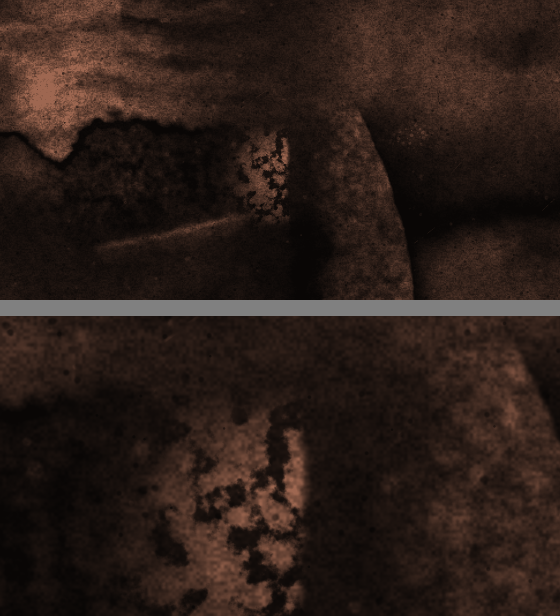
Top, the full canvas; bottom, a detail of the centre.
This texture is drawn by a Shadertoy shader. Its source:

```glsl
// Weathered, rusty brown surface: a torn light sheet, a dark burnt hollow and a
// mottled tongue of stain. Soft masks bent by fractal noise build one tone,
// which is then roughened by streaks, spots, scratches and grain and tinted.

const vec3  RUST_TINT     = vec3(1.0, 0.65, 0.505);
const float BASE_TONE     = 0.092;
const float DARKEST       = 0.035;
const float BRIGHTEST     = 0.62;
const float WARP          = 0.15;   // large bending of the masks
const float FRAY          = 0.045;  // small raggedness of the edges
const float CLOUD_DEPTH   = 1.7;
const float GRAIN_DEPTH   = 0.75;
const float GRAIN_SCALE   = 260.0;
const float SCRATCH_WIDTH = 0.0013;
const int   SCRATCHES     = 18;

float hash(vec2 p) {
    vec3 h = fract(vec3(p.xyx) * 0.1031);
    h += dot(h, h.yzx + 33.33);
    return fract((h.x + h.y) * h.z);
}

float valueNoise(vec2 p) {
    vec2 i = floor(p), f = fract(p);
    f = f * f * (3.0 - 2.0 * f);
    return mix(mix(hash(i), hash(i + vec2(1, 0)), f.x),
               mix(hash(i + vec2(0, 1)), hash(i + vec2(1, 1)), f.x), f.y);
}

float fbm(vec2 p) {
    float sum = 0.0, amp = 0.5;
    for (int i = 0; i < 5; i++) {
        sum += amp * valueNoise(p);
        p = mat2(1.6, 1.2, -1.2, 1.6) * p + 17.3;
        amp *= 0.5;
    }
    return sum;
}

// Soft elliptical patch
float glow(vec2 p, vec2 centre, vec2 radius) {
    vec2 d = (p - centre) / radius;
    return exp(-dot(d, d));
}

// Round spots of random size, one per cell, present with the given chance
float spots(vec2 p, float chance) {
    vec2 cell = floor(p);
    float s = 0.0;
    for (int y = -1; y <= 1; y++)
    for (int x = -1; x <= 1; x++) {
        vec2 c = cell + vec2(x, y);
        vec2 centre = c + vec2(hash(c + 3.1), hash(c + 8.7));
        float r = mix(0.15, 0.55, hash(c + 21.4));
        float present = step(hash(c + 40.2), chance);
        s = max(s, present * (1.0 - smoothstep(0.3 * r, r, length(p - centre))));
    }
    return s;
}

// Thin, slightly rising light scratches
float scratches(vec2 p) {
    float s = 0.0;
    for (int i = 0; i < SCRATCHES; i++) {
        float k = float(i);
        vec2 start = vec2(1.87 * hash(vec2(k, 1.0)), hash(vec2(k, 2.0)));
        float angle = mix(-0.3, 0.9, hash(vec2(k, 3.0)));
        vec2 along = vec2(cos(angle), sin(angle)) * mix(0.03, 0.13, hash(vec2(k, 4.0)));
        float t = clamp(dot(p - start, along) / dot(along, along), 0.0, 1.0);
        float d = length(p - start - along * t);
        s += 1.0 - smoothstep(0.3 * SCRATCH_WIDTH, 2.0 * SCRATCH_WIDTH, d);
    }
    return s * smoothstep(0.35, 0.65, valueNoise(p * 60.0));
}

void mainImage(out vec4 fragColor, in vec2 fragCoord) {
    vec2 p = fragCoord / iResolution.y;

    // Noise layers and bent coordinates
    vec2 bend = vec2(fbm(p * 3.0 + 4.0), fbm(p * 3.0 + 31.0)) - 0.48;
    vec2 fray = vec2(fbm(p * 22.0 + 9.0), fbm(p * 22.0 + 55.0)) - 0.48;
    vec2 q = p + WARP * bend + FRAY * fray;
    vec2 e = p + 0.25 * WARP * bend + 0.4 * FRAY * fray;
    float cloud  = fbm(q * 4.5 + 12.0) - 0.48;
    float streak = fbm(vec2(q.x * 3.0 - q.y, q.y * 24.0)) - 0.48;
    float crust  = fbm(p * 45.0 + 70.0);
    float tone = BASE_TONE;

    // Torn light sheet, upper left
    float tearY = 0.585 - 0.13 * exp(-pow((q.x - 0.2) / 0.13, 2.0));
    float sheet = smoothstep(-0.015, 0.05, q.y - tearY) * (1.0 - smoothstep(0.35, 0.95, q.x));
    tone += sheet * (0.19 + 0.55 * streak);
    tone += 0.2 * sheet * glow(q, vec2(0.2, 0.78), vec2(0.27, 0.26));
    tone -= 0.17 * sheet * glow(q, vec2(0.34, 0.70), vec2(0.13, 0.06));
    float notch = smoothstep(0.395, 0.415, e.x) * glow(q, vec2(0.5, 0.97), vec2(0.25, 0.13));
    tone -= 0.2 * sheet * notch;
    tone += 0.26 * glow(q, vec2(0.02, 0.43), vec2(0.11, 0.09));

    // Burnt hollow with crumbling veins
    float hollow = glow(q, vec2(0.42, 0.42), vec2(0.42, 0.15));
    float vein = pow(1.0 - abs(2.0 * fbm(q * 9.0) - 0.96), 8.0);
    tone += hollow * (0.17 * (crust - 0.46) - 0.05 * vein);
    tone -= 0.13 * exp(-pow((q.y - tearY) / 0.014, 2.0)) * (1.0 - smoothstep(0.5, 0.8, q.x));

    // Flaking light patch and the pale ridge leading to it
    float flake = smoothstep(0.74, 0.93, q.x) * (1.0 - smoothstep(0.95, 0.965, e.x + 0.3 * FRAY * fray.y));
    flake *= smoothstep(0.23, 0.32, q.y) * (1.0 - smoothstep(0.50, 0.62, q.y));
    tone += 0.29 * flake * smoothstep(0.32, 0.5, crust);
    float ridge = e.y - 0.175 - 0.22 * (e.x - 0.315);
    float ridgeSpan = smoothstep(0.28, 0.42, q.x) * (1.0 - smoothstep(0.72, 0.85, q.x));
    tone += ridgeSpan * (0.17 * exp(-pow(ridge / 0.011, 2.0)) + 0.07 * glow(vec2(ridge), vec2(-0.02), vec2(0.05)));

    // Brown field, upper right, and a paler smear in it
    tone += 0.145 * smoothstep(0.95, 1.3, q.x) * smoothstep(0.42, 0.8, q.y);
    tone += 0.07 * glow(e, vec2(1.69, 0.765), vec2(0.14, 0.022));

    // Mottled tongue with a crisp right edge and a shadow behind it
    float edge = e.x - 1.376 + 0.46 * e.y * e.y;
    float tongueHeight = 1.0 - smoothstep(0.56, 0.70, q.y);
    float tongue = smoothstep(1.0, 1.16, q.x) * (1.0 - smoothstep(-0.005, 0.008, edge)) * tongueHeight;
    float blotch = spots(e * 22.0, 0.55) * smoothstep(-0.03, 0.12, cloud + 0.03);
    tone += tongue * (0.11 + 0.13 * blotch + 0.2 * (crust - 0.46));
    tone -= 0.07 * smoothstep(-0.005, 0.008, edge) * exp(-max(edge, 0.0) / 0.12) * tongueHeight;

    // Dark band and lighter floor, lower right; small speckled oval above
    float bandY = 0.25 + 0.09 * smoothstep(1.4, 1.8, e.x);
    float right = smoothstep(1.36, 1.5, q.x);
    tone += 0.12 * right * (1.0 - smoothstep(bandY - 0.12, bandY, q.y));
    tone -= 0.05 * right * exp(-pow((q.y - bandY) / 0.06, 2.0));
    tone += 0.16 * glow(e, vec2(1.38, 0.55), vec2(0.07, 0.04)) * (0.3 + spots(p * 55.0, 0.8));
    tone -= 0.06 * glow(q, vec2(1.03, 0.05), vec2(0.09, 0.15));

    // Surface wear: clouds, flecks, scratches and grain
    tone = max(tone, DARKEST) * (1.0 + CLOUD_DEPTH * cloud);
    tone += 0.06 * spots(p * 38.0, 0.06) * smoothstep(0.4, 0.55, crust);
    tone *= 1.0 - 0.45 * spots(p * 75.0 + 5.0, 0.05);
    tone += 0.065 * scratches(p);
    float grain = 0.65 * valueNoise(p * GRAIN_SCALE) + 0.35 * valueNoise(p * GRAIN_SCALE * vec2(0.35, 0.8) + 90.0);
    tone *= 1.0 + GRAIN_DEPTH * (grain - 0.5) + 0.5 * (crust - 0.48);

    fragColor = vec4(clamp(tone, DARKEST, BRIGHTEST) * RUST_TINT + vec3(0.0, 0.002, 0.003), 1.0);
}
```
